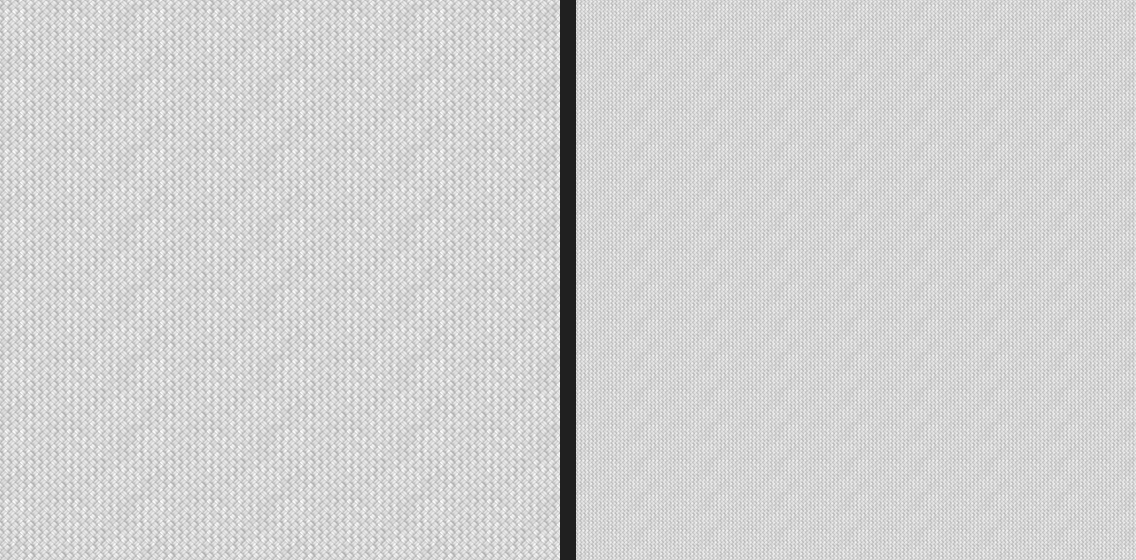
Left, the tile; right, the same tile 2 across and 2 down.
Give the GLSL for this texture, as a Shadertoy shader.

```glsl
// Fine pale grey basket weave of flat straw bands crossing on the diagonal.
// Each cell of a 45 degree grid shows a long upper band over the ends of its
// neighbours, split into fibres. Wear repeats in lozenges, 4 across and 8 down.

#define REPEATS 72.0        // weave repeats across and down
#define WAVE 9.0            // bands per lozenge, REPEATS must be 8 times this
#define FIBRES 2.0          // fibres in each band
#define FIBRE_DEPTH 0.045   // tone of the grooves between fibres
#define BEND_DEPTH 0.10     // darkening as a band dives under
#define TILT_DEPTH 0.19     // light and dark wedges along a band
#define SIDE_GAP 0.11       // strip beside a band showing the layer below
#define WEAR 0.035          // tone variation between cells
#define BASE_TONE 0.850
#define SAMPLES 4           // subsamples per axis

const float TAU = 6.2831853;
const float DARKEST = 0.67;
const float LIGHTEST = 0.99;

float hash(vec2 p) {
    vec3 q = fract(p.xyx * vec3(0.1031, 0.1030, 0.0973));
    q += dot(q, q.yzx + 33.33);
    return fract((q.x + q.y) * q.z);
}

// Broad lozenges of lighter weave, stronger in four upright columns
float lozenges(vec2 uv, vec2 diagonal) {
    vec2 wave = cos(TAU * diagonal / WAVE);
    float columns = 0.65 + 0.35 * cos(TAU * 4.0 * uv.x);
    return 0.5 * (wave.x - wave.y) * columns;
}

float weaveTone(vec2 uv) {
    // Diagonal grid: x counts falling bands, y counts rising bands
    vec2 diagonal = REPEATS * vec2(uv.x + uv.y, uv.x - uv.y);
    vec2 cell = floor(diagonal);
    vec2 local = diagonal - cell;
    vec2 id = mod(vec2(cell.x + cell.y, cell.x - cell.y), vec2(4.0, 2.0) * WAVE);

    // Plain weave: the upper band alternates from cell to cell
    bool rising = mod(cell.x + cell.y, 2.0) < 0.5;
    float along = rising ? local.x : local.y;
    float across = rising ? local.y : local.x;
    float band = mod(rising ? cell.y : cell.x, WAVE) + (rising ? 0.0 : 31.0);
    float cellRandom = hash(id + 7.0);
    float tiltRandom = hash(id + 53.0);
    float bandRandom = hash(vec2(band, 19.0));

    // Upper band: bent at its ends, with a light wedge on one end
    float arch = 4.0 * along * (1.0 - along) - 0.67;
    float slant = (along - 0.5) + 0.8 * (across - 0.5) * (cellRandom - 0.3);
    float tone = BASE_TONE + (rising ? -0.015 : 0.015) + BEND_DEPTH * arch;
    tone += TILT_DEPTH * (rising ? 1.0 : -1.0) * slant * (0.2 + 1.2 * tiltRandom);

    // Fibres and worn tones
    float fibre = cos(TAU * (across * FIBRES + 0.25 * bandRandom));
    tone -= FIBRE_DEPTH * fibre * (0.6 + 0.8 * cellRandom);
    tone += WEAR * (cellRandom - 0.5) + 0.5 * WEAR * (bandRandom - 0.5);

    // Layer below beside the band, with a dark hole at each corner
    float side = min(across, 1.0 - across);
    float end = min(along, 1.0 - along);
    float below = mix(0.70, 0.785, smoothstep(0.05, 0.25, end));
    tone = mix(below, tone, smoothstep(SIDE_GAP - 0.05, SIDE_GAP + 0.05, side));
    return tone + 0.014 * lozenges(uv, diagonal);
}

void mainImage(out vec4 fragColor, in vec2 fragCoord) {
    float tone = 0.0;
    for (int j = 0; j < SAMPLES; j++) {
        for (int i = 0; i < SAMPLES; i++) {
            vec2 offset = (vec2(i, j) + 0.5) / float(SAMPLES) - 0.5;
            tone += weaveTone((fragCoord + offset) / iResolution.xy);
        }
    }
    tone /= float(SAMPLES * SAMPLES);
    fragColor = vec4(vec3(clamp(tone, DARKEST, LIGHTEST)), 1.0);
}
```
